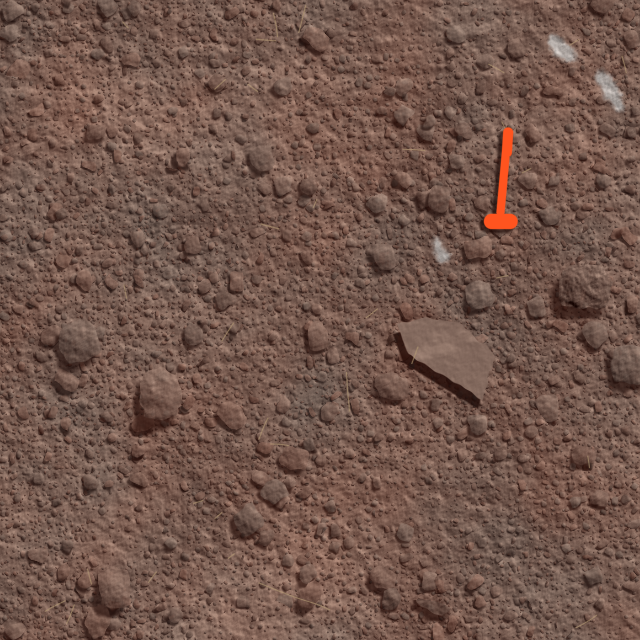
A three.js fragment shader for this texture:

```glsl
varying vec2 vUv;

const vec3 DARK_SOIL = vec3(0.11, 0.05, 0.04);
const vec3 LIGHT_SOIL = vec3(0.57, 0.47, 0.42);
const vec3 RED_TINT = vec3(0.045, -0.012, -0.025);
const vec3 MALLET = vec3(1.0, 0.33, 0.12);
const vec3 STRAW = vec3(0.70, 0.60, 0.45);
const vec3 CHALK = vec3(0.72, 0.71, 0.70);
const vec2 LIGHT = vec2(0.55, 0.83);
const float SOIL_TONE = 0.75;
const float RELIEF = 1.5;
const float FINEST_CELLS = 120.0;
const float EDGE = 0.0013;

vec3 hash3(vec2 p) {
  vec3 q = fract(p.xyx * vec3(0.1031, 0.1030, 0.0973));
  q += dot(q, q.yxz + 33.33);
  return fract((q.xxy + q.yzz) * q.zyx);
}
float noise(vec2 p) {
  vec2 i = floor(p), f = fract(p), e = vec2(1.0, 0.0);
  f = f * f * (3.0 - 2.0 * f);
  return mix(mix(hash3(i).x, hash3(i + e).x, f.x),
             mix(hash3(i + e.yx).x, hash3(i + 1.0).x, f.x), f.y);
}
float fbm(vec2 p) {
  float sum = 0.0, amp = 0.5;
  for (int i = 0; i < 4; i++) {
    sum += amp * noise(p);
    p = mat2(1.6, 1.2, -1.2, 1.6) * p + 17.3;
    amp *= 0.55;
  }
  return sum;
}
float fill(float d, float soft) { return 1.0 - smoothstep(-soft, soft, d); }
float blob(vec2 d, vec2 size) { d /= size; return exp(-dot(d, d)); }
float segment(vec2 p, vec2 a, vec2 b) {
  vec2 ab = b - a;
  return length(p - a - ab * clamp(dot(p - a, ab) / dot(ab, ab), 0.0, 1.0));
}
// Signed distance to a line, positive on its left
float cut(vec2 p, vec2 a, vec2 b) {
  return dot(p - a, normalize(vec2(a.y - b.y, b.x - a.x)));
}
float slab(vec2 p) {
  vec2 a = vec2(0.622, 0.492), b = vec2(0.664, 0.504), c = vec2(0.716, 0.495);
  vec2 d = vec2(0.773, 0.447), e = vec2(0.755, 0.375), f = vec2(0.638, 0.447);
  return max(max(max(cut(p, a, b), cut(p, b, c)), max(cut(p, c, d), cut(p, d, e))),
             max(cut(p, e, f), cut(p, f, a)));
}
float mallet(vec2 p) {
  float handle = segment(p, vec2(0.793, 0.790), vec2(0.782, 0.668)) - 0.0065;
  float grip = segment(p, vec2(0.794, 0.793), vec2(0.792, 0.762)) - 0.008;
  return min(min(handle, grip), segment(p, vec2(0.768, 0.654), vec2(0.797, 0.654)) - 0.012);
}
// Rounded, slightly boxy outline, negative inside
float stoneShape(vec2 d, vec2 axis, float stretch) {
  d = abs(vec2(dot(d, axis) * stretch, dot(d, vec2(-axis.y, axis.x))));
  return 0.6 * length(d) + 0.45 * max(d.x, d.y) - 1.0;
}
// Lays one stone and its shadow; soil holds tone and redness
void layStone(vec2 d, float radius, vec3 rnd, float relief, inout vec2 soil) {
  vec2 axis = vec2(cos(rnd.x * 6.3), sin(rnd.x * 6.3));
  float stretch = 1.0 + 0.6 * rnd.y;
  d /= radius;
  float shadow = stoneShape(d + LIGHT * 0.45, axis, stretch) * radius;
  float cover = fill(stoneShape(d, axis, stretch) * radius, EDGE);
  soil.x *= 1.0 - 0.68 * fill(shadow, EDGE + 0.12 * radius);
  float lit = 0.67 + 0.32 * clamp(dot(d, LIGHT), -1.2, 0.7) + 0.16 * (rnd.z - 0.5) + 0.75 * relief;
  soil = mix(soil, vec2(lit, rnd.y * 1.3 - 0.3), cover * vec2(1.0, 0.6));
}

void main() {
  vec2 p = vUv;
  vec2 warp = vec2(noise(p * 75.0), noise(p * 75.0 + 40.0)) - 0.5;
  float relief = RELIEF * (fbm(p * 60.0) - fbm((p + LIGHT * 0.004) * 60.0));

  // Trodden soil with faint level ridges
  float bare = blob(p - vec2(0.25, 0.8), vec2(0.28, 0.09)) + blob(p - vec2(0.45, 0.13), vec2(0.16, 0.12));
  float ridges = (noise(p * vec2(9.0, 55.0)) - 0.5) * smoothstep(0.45, 0.8, p.y);
  float tone = SOIL_TONE + 0.35 * (fbm(p * 6.0) - 0.48) + 0.1 * bare + relief + 0.22 * ridges;
  vec2 soil = vec2(tone, 1.6 * fbm(p * 8.0 + 5.0) - 0.55 + 0.4 * bare);

  // Clods, from grit up to fist-sized stones
  float rough = smoothstep(0.2, 0.65, noise(p * 5.0 + 9.0)) * (1.0 - 0.65 * min(bare, 1.0));
  for (int layer = 0; layer < 6; layer++) {
    float k = float(layer), cells = FINEST_CELLS * pow(0.6, k);
    float share = mix(0.75, 0.16, k / 5.0) * (0.4 + 0.6 * rough);
    vec2 q = (p + warp * min(0.008, 0.3 / cells)) * cells;
    for (int n = 0; n < 9; n++) {
      vec2 id = floor(q) + vec2(mod(float(n), 3.0), floor((float(n) + 0.5) / 3.0)) - 1.0;
      vec3 place = hash3(id + 71.0 * k), rnd = hash3(id + 71.0 * k + 311.0);
      float radius = mix(0.14, 0.42, rnd.z * rnd.z) / cells;
      if (place.z < share) layStone((q - id - 0.25 - 0.5 * place.xy) / cells, radius, rnd, relief, soil);
    }
  }
  vec2 w = p + warp * 0.008;
  layStone(w - vec2(0.914, 0.551), 0.043, vec3(0.25, 0.9, 0.2) * vec3(1.0, 0.3, 1.0), relief * 1.6, soil);
  layStone(w - vec2(0.985, 0.43), 0.032, vec3(0.0, 0.0, 0.7), relief, soil);
  layStone(w - vec2(0.123, 0.466), 0.034, vec3(0.05, 0.1, 0.5), relief, soil);

  // Flat slab with worn scuffs, then the mallet shadow
  soil.x *= 1.0 - 0.85 * fill(slab(p + vec2(0.008, 0.014)), 0.002);
  float scuff = smoothstep(0.5, 0.75, fbm(p * vec2(22.0, 40.0)));
  soil = mix(soil, vec2(0.86 + 0.16 * scuff + 0.3 * relief, 0.1), fill(slab(p + warp * 0.005), EDGE));
  soil.x *= 1.0 - 0.7 * fill(mallet(p + vec2(0.007, 0.006)), 0.003);
  vec3 color = mix(DARK_SOIL, LIGHT_SOIL, clamp(soil.x, -0.08, 1.2)) + RED_TINT * soil.y;

  // Chalky stains and dry straws
  float stain = min(segment(p, vec2(0.872, 0.932), vec2(0.89, 0.912)), segment(p, vec2(0.942, 0.875), vec2(0.965, 0.835)));
  stain = min(stain, segment(p, vec2(0.682, 0.622), vec2(0.69, 0.6))) - 0.022 * fbm(p * 50.0);
  color = mix(color, CHALK + 0.4 * relief, 0.8 * fill(stain, 0.006));
  vec2 bent = p + 0.006 * vec2(noise(p * 25.0), noise(p * 25.0 + 7.0));
  float straw = min(segment(bent, vec2(0.41, 0.09), vec2(0.52, 0.05)), segment(bent, vec2(0.545, 0.42), vec2(0.547, 0.36)));
  for (int n = 0; n < 30; n++) {
    vec3 rnd = hash3(vec2(float(n) * 3.7, 19.0));
    float turn = 6.3 * hash3(vec2(float(n), 53.0)).x;
    straw = min(straw, segment(bent, rnd.xy, rnd.xy + (0.01 + 0.03 * rnd.z) * vec2(cos(turn), sin(turn))));
  }
  color = mix(color, STRAW, 0.7 * fill(straw - 0.0008, EDGE));
  color = mix(color, MALLET, fill(mallet(p), EDGE));
  gl_FragColor = vec4(color, 1.0);
}
```
